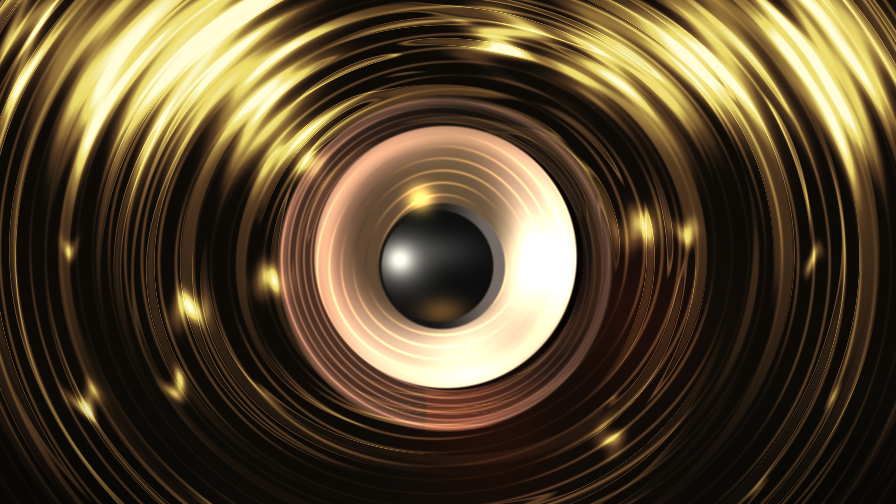
A WebGL 1 fragment shader for this background:

```glsl
precision highp float;
// Golden light rippling in dark concentric rings around a glassy iris and a black sphere.
uniform vec2 u_resolution;

float glow(vec2 p, vec2 center, float size) {
  p -= center;
  return exp(-dot(p, p) / (size * size));
}

float disc(float dist, float radius) {
  return smoothstep(0.003, -0.003, dist - radius);
}

vec2 rotate(vec2 p, float angle) {
  float c = cos(angle), s = sin(angle);
  return vec2(c * p.x - s * p.y, s * p.x + c * p.y);
}

// Layered sines across the radius, bent slowly along the angle
float ripples(float r, float a) {
  float sum = 0.0, freq = 46.0;
  for (int i = 0; i < 4; i++) {
    float n = float(i);
    sum += sin(r * freq + 1.5 * sin(a * (n + 1.0) + n * 2.1 + r * 6.0));
    freq *= 1.65;
  }
  return sum * 0.36;
}

vec3 goldRamp(float t) {
  vec3 c = mix(vec3(0.05, 0.04, 0.025), vec3(0.31, 0.21, 0.12), smoothstep(0.0, 0.3, t));
  c = mix(c, vec3(0.57, 0.44, 0.22), smoothstep(0.25, 0.5, t));
  c = mix(c, vec3(0.93, 0.86, 0.42), smoothstep(0.45, 0.8, t));
  return mix(c, vec3(1.0, 0.99, 0.84), smoothstep(0.8, 1.2, t));
}

// Broad lights in the upper corners
float lamps(vec2 p) {
  float left = 1.1 * glow(p, vec2(-0.45, 0.43), 0.15) + 0.9 * glow(p, vec2(-0.66, 0.36), 0.13)
    + 0.7 * glow(p, vec2(-0.35, 0.26), 0.08) + 0.8 * glow(p, vec2(-0.85, 0.47), 0.06);
  float right = glow(p, vec2(0.11, 0.435), 0.05) + 0.7 * glow(p, vec2(0.31, 0.40), 0.08)
    + glow(p, vec2(0.50, 0.39), 0.12) + glow(p, vec2(0.80, 0.34), 0.11)
    + 0.9 * glow(p, vec2(0.71, 0.48), 0.09);
  return left + right;
}

// Small glints on the rings
float sparks(vec2 p) {
  return glow(p, vec2(-0.265, 0.18), 0.028) + glow(p, vec2(-0.345, -0.05), 0.03)
    + glow(p, vec2(-0.51, -0.11), 0.03) + glow(p, vec2(-0.72, -0.28), 0.024)
    + glow(p, vec2(-0.54, -0.25), 0.02) + 0.7 * glow(p, vec2(-0.745, 0.03), 0.018)
    + glow(p, vec2(0.385, 0.06), 0.035) + 0.8 * glow(p, vec2(0.477, 0.05), 0.022)
    + 0.7 * glow(p, vec2(0.727, -0.005), 0.018) + 0.8 * glow(p, vec2(0.33, -0.36), 0.024);
}

vec3 rippledGold(vec2 p) {
  float r = length(p * vec2(0.9, 1.0));
  float a = atan(p.y, p.x);
  float wave = ripples(r, a);
  // Twisting by radius smears the lights into arcs
  float twist = 0.07 * sin(r * 120.0 + 2.0 * sin(a * 2.0)) + 0.05 * sin(r * 43.0);
  vec2 bent = rotate(p, twist) * (1.0 + 0.03 * wave);
  float light = lamps(bent) * (0.95 + 0.35 * wave);
  light += sparks(mix(p, bent, 0.3)) * (0.8 + 0.3 * wave);
  light += 0.28 * smoothstep(0.1, 0.7, wave) * clamp(0.7 + p.y, 0.25, 1.0);
  // Thin rings that fade in and out along the way
  float patchy = smoothstep(-0.7, 0.8, sin(a * 3.0 + r * 21.0));
  float thin = pow(0.5 + 0.5 * sin(r * 215.0 + 2.0 * sin(a * 2.0 + r * 8.0)), 9.0);
  light += 0.3 * thin * (0.25 + 0.75 * patchy);
  light += 0.3 * smoothstep(0.14, 0.0, abs(wave - 0.3)) * patchy;
  return goldRamp(light) * (1.0 - 0.35 * smoothstep(0.2, 0.5, -p.y) * smoothstep(0.3, 0.8, abs(p.x)));
}

// Translucent tube around the iris, paler and brighter on the left
vec3 glassRing(vec2 p, float d, vec3 behind) {
  float side = smoothstep(0.25, -0.3, p.x + 0.6 * p.y);
  float lines = pow(0.5 + 0.5 * sin(d * 430.0 + 2.0 * sin(atan(p.y, p.x) * 2.0)), 4.0);
  vec3 c = behind * 0.5 + mix(vec3(0.06, 0.045, 0.035), vec3(0.25, 0.16, 0.12), side);
  c += vec3(0.48, 0.34, 0.26) * lines * (0.15 + 0.5 * side);
  c += vec3(0.24, 0.17, 0.14) * smoothstep(0.016, 0.0, abs(d - 0.322));
  return c + vec3(0.10, 0.02, 0.01) * smoothstep(-0.042, -0.036, p.x) * glow(p, vec2(0.02, -0.30), 0.12);
}

vec3 irisColor(vec2 p, float d) {
  float a = atan(p.y, p.x);
  vec3 c = mix(vec3(0.80, 0.58, 0.46), vec3(0.95, 0.80, 0.66), smoothstep(-0.2, 0.15, p.x - p.y));
  // Brown hollow around the sphere, widest above and to the left
  c = mix(c, vec3(0.33, 0.25, 0.17), 0.9 * smoothstep(0.21, 0.13, length(p - vec2(-0.035, 0.025))));
  c = mix(c, vec3(0.42, 0.34, 0.23), 0.8 * glow(p, vec2(0.02, 0.17), 0.09));
  c += vec3(0.6, 0.56, 0.46) * (glow(p, vec2(0.18, -0.01), 0.09) + 0.45 * glow(p, vec2(0.04, -0.21), 0.09));
  // Fine caustic circles and a pale rim
  float rings = pow(0.5 + 0.5 * sin(d * 260.0 + 2.5 * sin(a + 0.7) + sin(a * 3.0)), 8.0);
  c += vec3(0.40, 0.28, 0.14) * rings * (0.4 + 0.5 * sin(a * 2.0 + d * 30.0));
  return c + vec3(0.22, 0.17, 0.12) * smoothstep(0.03, 0.0, abs(d - 0.24));
}

vec3 sphereColor(vec2 p) {
  vec3 rim = mix(vec3(0.09, 0.08, 0.07), vec3(0.46, 0.42, 0.39), smoothstep(-0.03, 0.11, p.x));
  vec3 c = vec3(0.05, 0.05, 0.048) + 0.14 * glow(p * vec2(0.5, 1.0), vec2(0.0, 0.03), 0.035);
  c += vec3(0.34, 0.23, 0.10) * glow(p * vec2(0.6, 1.0), vec2(0.0, -0.09), 0.027);
  c += vec3(0.40, 0.39, 0.36) * glow(p, vec2(-0.08, 0.01), 0.055);
  c += vec3(0.6, 0.6, 0.57) * glow(p, vec2(-0.085, 0.013), 0.029);
  return mix(rim, c, disc(length(p - vec2(-0.009, 0.0)), 0.111));
}

void main() {
  vec2 p = (gl_FragCoord.xy - 0.5 * u_resolution) / u_resolution.y;
  vec2 eye = p - vec2(-0.005, -0.01);
  vec3 color = rippledGold(eye);
  color += vec3(0.08, 0.015, 0.008) * (glow(p, vec2(0.08, -0.35), 0.14) + glow(p, vec2(0.34, -0.12), 0.15));

  float ringDist = length(p - vec2(-0.005, -0.023));
  color = mix(color, glassRing(eye, ringDist, color), disc(ringDist, 0.333));
  // Dark crescent hugging the right edge of the iris
  color *= 1.0 - 0.8 * disc(length(eye - vec2(0.013, -0.005)), 0.26);
  color = mix(color, irisColor(eye, length(eye)), disc(length(eye), 0.26));

  vec2 ball = p - vec2(-0.012, -0.028);
  color = mix(color, sphereColor(ball), disc(length(ball), 0.125));

  // Warm glint over the glass
  color += vec3(1.0, 0.8, 0.35) * glow(p, vec2(-0.055, 0.106), 0.026);
  gl_FragColor = vec4(clamp(color, 0.0, 1.0), 1.0);
}
```
